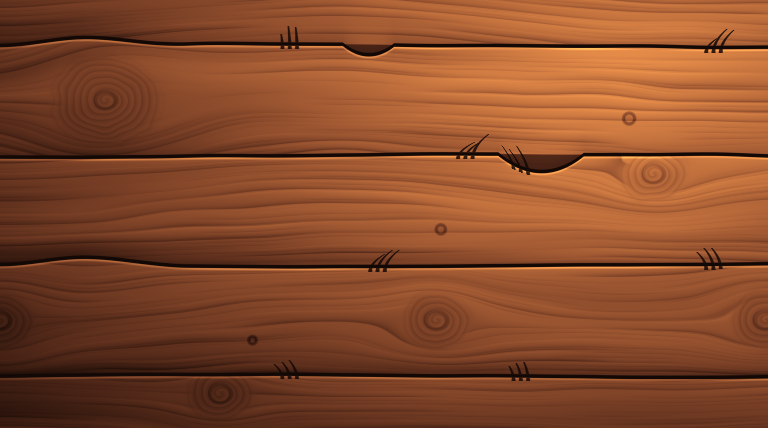
A Shadertoy shader for this texture:

```glsl
// Five rows of warm cartoon wood boards, lit from the upper right.
// Grain is drawn as contour lines of a warped height field that parts around
// spiral knots; dark seams carry a pale rim, chips and small splinters.

float hash(vec2 p) {
    return fract(sin(dot(p, vec2(127.1, 311.7))) * 43758.5453);
}

float noise(vec2 p) {
    vec2 i = floor(p), f = fract(p);
    f = f * f * (3.0 - 2.0 * f);
    return mix(mix(hash(i), hash(i + vec2(1, 0)), f.x),
               mix(hash(i + vec2(0, 1)), hash(i + vec2(1, 1)), f.x), f.y);
}

// Depth of the bite missing from the top edge of board k
float chip(float k, float x) {
    float wide = k < 2.5 ? 0.10 : 0.06;
    float d = (x - 2.07 + 0.403 * k) / wide;
    return step(1.5, k) * step(k, 3.5) * 0.4 * wide * max(0.0, 1.0 - d * d);
}

// Height of the top edge of board k
float seam(float k, float x) {
    float bump = mod(k, 2.0) * 0.018 * smoothstep(0.0, 0.2, x) * (1.0 - smoothstep(0.2, 0.44, x));
    float wave = 0.003 * sin(x * 3.0 + k * 2.0) + 0.004 * (noise(vec2(x * 6.0, k * 7.0)) - 0.5);
    return 0.123 + 0.257 * k + bump + wave - chip(k, x);
}

// Repeating line with one crisp side and one fading side
float groove(float u, float fade, float aa) {
    float f = fract(u);
    return exp(-f / fade) * smoothstep(0.0, aa, f);
}

// Ramp from deep brown to golden orange
vec3 woodColor(float tone) {
    float t = max(tone, -0.1);
    return vec3(0.15, 0.07, 0.04) + t * vec3(0.70, 0.34, 0.23) + vec3(0.0, 0.1, 0.0) * t * t;
}

void mainImage(out vec4 fragColor, in vec2 fragCoord) {
    vec2 p = fragCoord / iResolution.y;
    float px = 1.0 / iResolution.y;

    float board = 0.0;
    for (int k = 0; k < 4; k++) board += step(seam(float(k), p.x), p.y);
    float below = seam(board, p.x) - p.y;
    float above = p.y - seam(board - 1.0, p.x);

    // Grain field: long waves, then finer wobble
    float v = p.y + 0.085 * (noise(vec2(p.x * 1.3 + board * 17.0, p.y * 7.0)) - 0.5)
            + 0.014 * (noise(vec2(p.x * 5.0, p.y * 14.0) + board * 9.0) - 0.5);

    // Knots: one stepping along each board, plus a pair at the canvas sides
    float knot = 0.0, rings = 0.0;
    for (int i = 0; i < 6; i++) {
        float row = i < 4 ? float(i) : 1.0;
        if (row != board) continue;
        float x = i < 4 ? mod(0.515 + 0.506 * row, 1.786) : 1.79 * float(i - 4);
        vec2 d = p - vec2(x, 0.257 * row - 0.005 + 0.085 * (1.0 - mod(row, 2.0)));
        float size = row > 2.5 ? 0.125 : 0.078;
        v -= d.y * exp(-dot(d * d, vec2(0.35, 0.8)) / (size * size));
        float r = length(d * vec2(0.85, 1.0)) * (0.92 + 0.16 * noise(d * 28.0 + row * 5.0));
        float mask = 1.0 - smoothstep(size * 0.6, size, r);
        float spiral = r * 72.0 + atan(d.y, d.x + 1e-5) / 6.2832;
        float line = groove(spiral, 0.28, 110.0 * px) - 0.35 * groove(-spiral, 0.15, 110.0 * px);
        float core = 1.0 - smoothstep(0.002, 0.006, abs(r - 0.021));
        knot = max(knot, mask);
        rings += mask * (0.08 + 0.27 * line + 0.16 * core);
    }

    // Light pool and broad streaks
    float tone = 1.1 - 0.85 * length((p - vec2(1.45, 0.8)) * vec2(0.6, 1.0));
    float light = 0.45 + 0.6 * max(tone, 0.0);
    tone += 0.16 * (noise(vec2(p.x * 2.0, v * 25.0) + board * 5.0) - 0.5);

    // Tapered grain lines with a lit lip, and a finer set between
    float u = v * 44.0, fine = v * 105.0;
    float weight = smoothstep(0.25, 0.75, noise(vec2(p.x * 2.5, floor(u) * 3.7 + board * 11.0)));
    float thin = smoothstep(0.4, 0.8, noise(vec2(p.x * 3.5, floor(fine) * 2.3 + board * 13.0)));
    float aa = fwidth(u) * 1.2 + 0.02;
    float grain = weight * (0.42 * groove(u, 0.22, aa) - 0.18 * groove(-u, 0.12, aa))
                + 0.2 * thin * groove(fine, 0.3, fwidth(fine) + 0.02);
    tone -= light * (grain * (1.0 - knot) + rings);

    // Small round pegs climbing to the right
    for (int i = 0; i < 3; i++) {
        float n = float(i);
        float r = length(p - vec2(0.59 + 0.44 * n, 0.205 + 0.259 * n)) - 0.009 - 0.002 * n;
        tone -= 0.32 * light * (1.0 - smoothstep(0.0015, 0.0035 + px, abs(r)));
        tone -= 0.08 * (1.0 - smoothstep(-px, px, r));
    }

    // Rounded board edges and the shadow inside chips
    tone += 0.08 * exp(-below / 0.02) - 0.24 * exp(-above / 0.03);
    float gap = smoothstep(-0.002, 0.002, chip(board - 1.0, p.x) - above);
    tone = mix(tone, 0.1 + 2.0 * above, gap * 0.9);

    // Pale rim under each seam
    float rim = smoothstep(0.002, 0.004, below) * (1.0 - smoothstep(0.006, 0.009 + px, below));
    tone += rim * (0.2 + 0.25 * noise(vec2(p.x * 8.0, board)));
    vec3 color = woodColor(tone);

    // Seam line and curved splinters, two tufts to a seam
    float ink = 1.0 - smoothstep(0.0025, 0.0035 + px, min(abs(below), abs(above)));
    for (int i = 0; i < 24; i++) {
        float k = float(i / 6), j = float(i % 3);
        float x = (i / 3) % 2 == 0 ? 0.66 + 0.205 * mod(k, 3.0) : 1.2 + 0.45 * mod(k, 2.0);
        float h = (p.y - seam(k, p.x) + 0.012) / (0.035 + 0.025 * hash(vec2(j, k)));
        float lean = (hash(vec2(k, x)) - 0.35) * 0.09;
        float off = abs(p.x - x - j * 0.017 - lean * h * h);
        float wide = 0.003 * (1.0 - h);
        ink = max(ink, 0.85 * step(0.0, h) * step(h, 1.0) * (1.0 - smoothstep(wide, wide + 1.5 * px, off)));
    }
    fragColor = vec4(mix(color, vec3(0.07, 0.03, 0.02), ink), 1.0);
}
```
